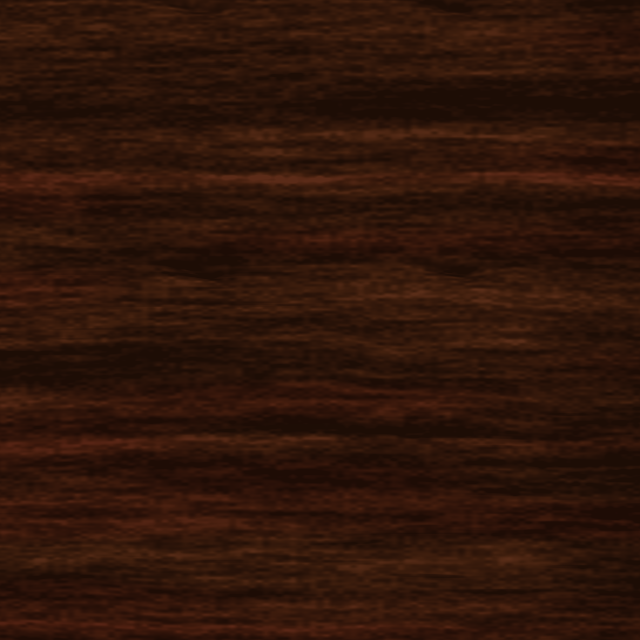
Reproduce this texture procedurally as a WebGL 2 fragment shader.

```glsl
#version 300 es
precision highp float;
// Dark polished wood with horizontal grain, reddish streaks and small knots.

uniform vec2 u_resolution;
out vec4 outColor;

const float BAND_PERIOD = 0.415;
const int BAND_COUNT = 8;
// Each band: depth below the top of a period, half width, brightness.
const vec3 BANDS[BAND_COUNT] = vec3[](
    vec3(0.045, 0.032, 0.20), vec3(0.115, 0.005, 0.20),
    vec3(0.165, 0.024, -0.23), vec3(0.208, 0.019, 0.20),
    vec3(0.247, 0.010, -0.20), vec3(0.315, 0.022, -0.16),
    vec3(0.360, 0.014, 0.22), vec3(0.386, 0.006, -0.18));

float hash(vec2 cell) {
    vec3 q = fract(vec3(cell.xyx) * 0.1031);
    q += dot(q, q.yzx + 33.33);
    return fract((q.x + q.y) * q.z);
}

// Smooth value noise, centred on zero.
float noise(vec2 p) {
    vec2 cell = floor(p);
    vec2 f = fract(p);
    f = f * f * (3.0 - 2.0 * f);
    float low = mix(hash(cell), hash(cell + vec2(1.0, 0.0)), f.x);
    float high = mix(hash(cell + vec2(0.0, 1.0)), hash(cell + 1.0), f.x);
    return mix(low, high, f.y) - 0.5;
}

float bell(float x, float width) {
    return exp(-x * x / (width * width));
}

// Position between two limits, clamped to 0..1.
float ramp(float low, float high, float x) {
    return clamp((x - low) / (high - low), 0.0, 1.0);
}

// Broad light and dark bands, repeated down the board.
float bandTone(float depth) {
    float tone = 0.0;
    for (int i = 0; i < BAND_COUNT; i++) {
        float offset = depth - BANDS[i].x;
        offset -= BAND_PERIOD * round(offset / BAND_PERIOD);
        tone += BANDS[i].z * bell(offset, BANDS[i].y);
    }
    return tone;
}

// Glowing streak with a sharp upper edge and a soft lower one.
float streak(float depth, float centre) {
    float offset = depth - centre;
    return bell(offset, offset < 0.0 ? 0.006 : 0.014);
}

// Slanted dark knots on a two by two lattice.
float knots(vec2 p) {
    float amount = 0.0;
    for (int i = 0; i < 4; i++) {
        vec2 slot = vec2(i % 2, i / 2);
        vec2 d = p - vec2(0.31, 0.986) - slot * vec2(0.40, -0.41);
        d.y += 0.18 * d.x + 0.006 * noise(p * 40.0);
        amount += bell(length(d / vec2(0.042, 0.010)), 1.0);
    }
    return amount;
}

// Fibre layers from broad patches down to fine flecks.
float grainTone(vec2 p) {
    float tone = 0.24 * noise(p * vec2(2.3, 6.0) + 7.3);
    tone += 0.26 * noise(p * vec2(2.0, 15.0) + 3.7);
    tone += 0.24 * noise(p * vec2(2.8, 42.0) + 17.1);
    tone += 0.44 * noise(p * vec2(6.0, 110.0) + 41.3);
    tone += 0.46 * noise(p * vec2(20.0, 170.0) + 71.9);
    tone += 0.44 * noise(p * vec2(95.0, 225.0) + 93.5);
    return tone;
}

// Narrow dark pores, gathered into patches.
float pores(vec2 p) {
    float patches = smoothstep(-0.1, 0.3, noise(p * vec2(2.5, 9.0) + 57.0));
    float lines = smoothstep(0.12, 0.36, noise(p * vec2(9.0, 135.0) + 29.0));
    return patches * lines;
}

vec3 woodColor(float tone, float redness) {
    vec3 color = mix(vec3(0.112, 0.050, 0.021), vec3(0.178, 0.082, 0.037),
                     ramp(0.0, 0.40, tone));
    color = mix(color, vec3(0.252, 0.121, 0.053), ramp(0.40, 0.76, tone));
    color = mix(color, vec3(0.350, 0.175, 0.094), ramp(0.74, 1.12, tone));
    return color * mix(vec3(1.0), vec3(1.06, 0.87, 0.96), redness);
}

void main() {
    vec2 uv = gl_FragCoord.xy / u_resolution;
    float knot = knots(uv);

    // Bend the fibres gently, more so around the knots.
    vec2 p = uv;
    p.y += 0.010 * noise(uv * vec2(2.2, 3.0)) + 0.007 * noise(uv * vec2(8.0, 11.0));
    float depth = 1.0 - p.y;
    p.y += 0.008 * knot;

    float fade = 1.0 + 0.6 * noise(uv * vec2(3.0, 5.0) + 11.0);
    float glow = streak(depth, 0.272) + 0.60 * streak(depth, 0.690)
               + 0.85 * streak(depth, 0.978);

    float tone = 0.44 + fade * bandTone(depth) + grainTone(p);
    tone += 0.44 * glow - 0.24 * pores(p) - 0.50 * knot;
    tone -= 0.18 * bell(depth - 0.90, 0.055) + 0.15 * bell(depth - 0.755, 0.035);
    tone -= 0.18 * smoothstep(0.82, 1.0, uv.x);

    float redness = smoothstep(-0.05, 0.35, noise(p * vec2(2.0, 16.0) + 83.0));
    redness = clamp(0.7 * redness + 0.35 * glow, 0.0, 1.0);
    outColor = vec4(woodColor(tone, redness), 1.0);
}
```
